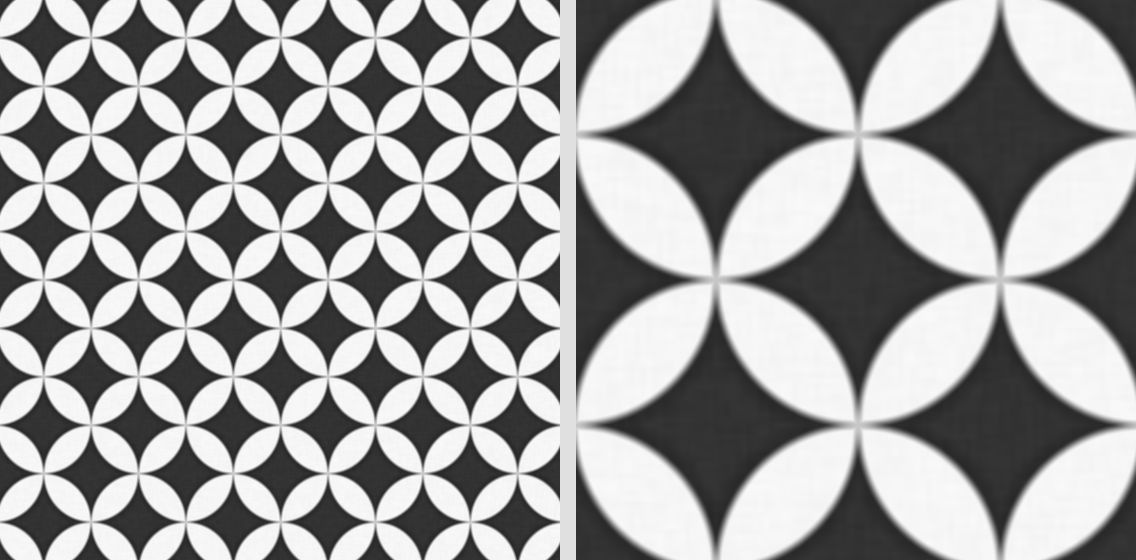
Left: the whole. Right: its middle third, enlarged.
A WebGL 1 fragment shader for this pattern:

```glsl
precision highp float;
// Interlaced circles: white diagonal petals around dark four-pointed stars.
// Each star is the area outside four unit circles on a diagonal lattice;
// soft edges, a slightly darker star rim and a faint woven grain finish it.

uniform vec2 u_resolution;

const vec2 LATTICE_CENTRE = vec2(0.5013, 0.5);
const vec2 CIRCLE_RADIUS = vec2(0.08464, 0.08646); // canvas units per unit circle
const float EDGE_SOFTNESS = 0.0385;                // in circle radii
const float PETAL_GAP = 0.006;                     // in circle radii
const vec3 PAPER = vec3(0.964);
const vec3 INK = vec3(0.198);
const vec3 INK_RIM = vec3(0.165);

float hash(vec2 p) {
  vec3 q = fract(vec3(p.xyx) * 0.1031);
  q += dot(q, q.yzx + 33.33);
  return fract((q.x + q.y) * q.z);
}

float valueNoise(vec2 p) {
  vec2 cell = floor(p);
  vec2 f = fract(p);
  f = f * f * (3.0 - 2.0 * f);
  float low = mix(hash(cell), hash(cell + vec2(1.0, 0.0)), f.x);
  float high = mix(hash(cell + vec2(0.0, 1.0)), hash(cell + vec2(1.0)), f.x);
  return mix(low, high, f.y);
}

// Offset from the nearest star centre, in circle radii.
vec2 starOffset(vec2 g) {
  vec2 diagonal = 0.5 * vec2(g.x + g.y, g.x - g.y);
  diagonal -= floor(diagonal + 0.5);
  return vec2(diagonal.x + diagonal.y, diagonal.x - diagonal.y);
}

// Signed distance outside a petal-forming circle, narrowed by the gap.
float outsideCircle(vec2 q, vec2 centre) {
  return length(q - centre) - 1.0 + PETAL_GAP;
}

// Coverage of the star, thinning smoothly to nothing along its cusps.
float starCoverage(vec2 q, float softness) {
  float nearArc = outsideCircle(q, vec2(1.0));
  float facingArc = min(outsideCircle(q, vec2(1.0, -1.0)),
                        outsideCircle(q, vec2(-1.0, 1.0)));
  float nearSide = smoothstep(-softness, softness, nearArc);
  float facingSide = smoothstep(-softness, softness, facingArc);
  return clamp(nearSide + facingSide - 1.0, 0.0, 1.0);
}

// Short crossed threads, centred on zero.
float weave(vec2 p) {
  float warp = valueNoise(p * vec2(300.0, 90.0));
  float weft = valueNoise(p * vec2(90.0, 300.0) + 47.0);
  return warp + weft - 1.0;
}

void main() {
  vec2 p = gl_FragCoord.xy / u_resolution;
  vec2 q = abs(starOffset((p - LATTICE_CENTRE) / CIRCLE_RADIUS));

  // Never let the edge become narrower than a pixel.
  float pixel = 1.0 / (min(u_resolution.x, u_resolution.y) * CIRCLE_RADIUS.x);
  float star = starCoverage(q, max(EDGE_SOFTNESS, pixel));

  float inward = outsideCircle(q, vec2(1.0));
  vec3 ink = mix(INK_RIM, INK, smoothstep(0.03, 0.15, inward));
  vec3 colour = mix(PAPER, ink, star);

  colour += 0.014 * weave(p);
  gl_FragColor = vec4(colour, 1.0);
}
```
